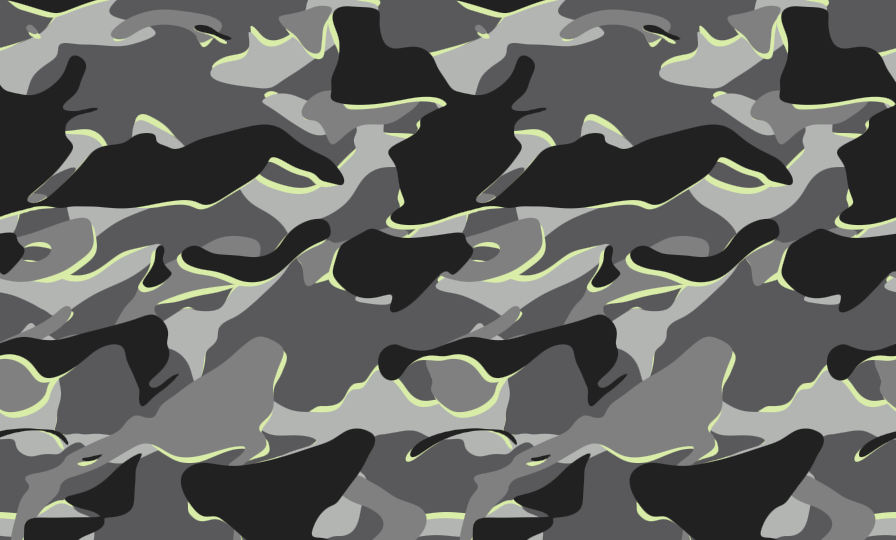
Reproduce this pattern procedurally as a Shadertoy shader.

```glsl
#define TILE 0.831       // width of one repeat, in canvas heights
#define CELLS 4.0        // noise cells across one repeat
#define ROWS 6.6         // noise cells up the canvas
#define LEAN 0.45        // rightward slant of the patches
#define WARP 0.8         // curl of the outlines, in cells
#define ROUGH 0.4        // strength of the small lobes
#define RIM 0.012        // widest rim, in canvas heights
#define LIGHT_CUT 0.090  // higher cuts give smaller patches
#define ASH_CUT 0.205
#define DARK_CUT 0.132

const vec3 SLATE = vec3(0.35, 0.35, 0.36);
const vec3 LIGHT = vec3(0.70, 0.71, 0.70);
const vec3 ASH   = vec3(0.50, 0.50, 0.50);
const vec3 DARK  = vec3(0.13, 0.13, 0.13);
const vec3 LIME  = vec3(0.85, 0.93, 0.66);

// Random unit gradient for a lattice point, wrapped in x
vec2 gradientAt(vec2 cell, float period, int seed) {
    uvec3 v = uvec3(ivec3(int(mod(cell.x, period)), int(cell.y), seed));
    v = v * 1664525u + 1013904223u;
    v.x += v.y * v.z;
    v.y += v.z * v.x;
    v.z += v.x * v.y;
    v ^= v >> 16u;
    v.x += v.y * v.z;
    v.y += v.z * v.x;
    return normalize(vec2(v.xy >> 16u) / 32767.5 - 1.0);
}

// Gradient noise that repeats every period cells in x
float noise(vec2 g, float period, int seed) {
    vec2 cell = floor(g), f = g - cell;
    vec2 u = f * f * f * (f * (f * 6.0 - 15.0) + 10.0);
    vec2 e = vec2(1.0, 0.0);
    float a = dot(gradientAt(cell, period, seed), f);
    float b = dot(gradientAt(cell + e.xy, period, seed), f - e.xy);
    float c = dot(gradientAt(cell + e.yx, period, seed), f - e.yx);
    float d = dot(gradientAt(cell + e.xx, period, seed), f - e.xx);
    return mix(mix(a, b, u.x), mix(c, d, u.x), u.y);
}

// Canvas position to slanted noise cells
vec2 toCells(vec2 p) {
    return vec2((p.x - LEAN * p.y) * CELLS / TILE, p.y * ROWS);
}

// Height field whose upper parts form lobed patches
float patchField(vec2 p, int seed) {
    vec2 g = toCells(p);
    g += WARP * vec2(noise(g, CELLS, seed + 1), noise(g, CELLS, seed + 2));
    return noise(g, CELLS, seed) + ROUGH * noise(2.0 * g, 2.0 * CELLS, seed + 3);
}

// Antialiased coverage of the region where f is positive
float coverage(float f) {
    return clamp(0.5 + f / max(fwidth(f), 1e-4), 0.0, 1.0);
}

// Paints one layer of patches over a tapering rim on its facing side
vec3 paintLayer(vec3 under, vec2 p, vec3 tint, float cut, vec2 facing, int seed) {
    float swell = smoothstep(-0.14, 0.10, noise(toCells(p), CELLS, seed + 4));
    float rim = coverage(patchField(p - facing * RIM * swell, seed) - cut);
    float body = coverage(patchField(p, seed) - cut);
    vec3 color = mix(under, LIME, rim * smoothstep(0.05, 0.25, swell));
    return mix(color, tint, body);
}

void mainImage(out vec4 fragColor, in vec2 fragCoord) {
    vec2 p = fragCoord / iResolution.y;

    // Back to front
    vec3 color = SLATE;
    color = paintLayer(color, p, LIGHT, LIGHT_CUT, vec2(0.30, 0.95), 10);
    color = paintLayer(color, p, ASH, ASH_CUT, vec2(0.50, -0.87), 20);
    color = paintLayer(color, p, DARK, DARK_CUT, vec2(-0.70, -0.71), 30);

    fragColor = vec4(color, 1.0);
}
```
